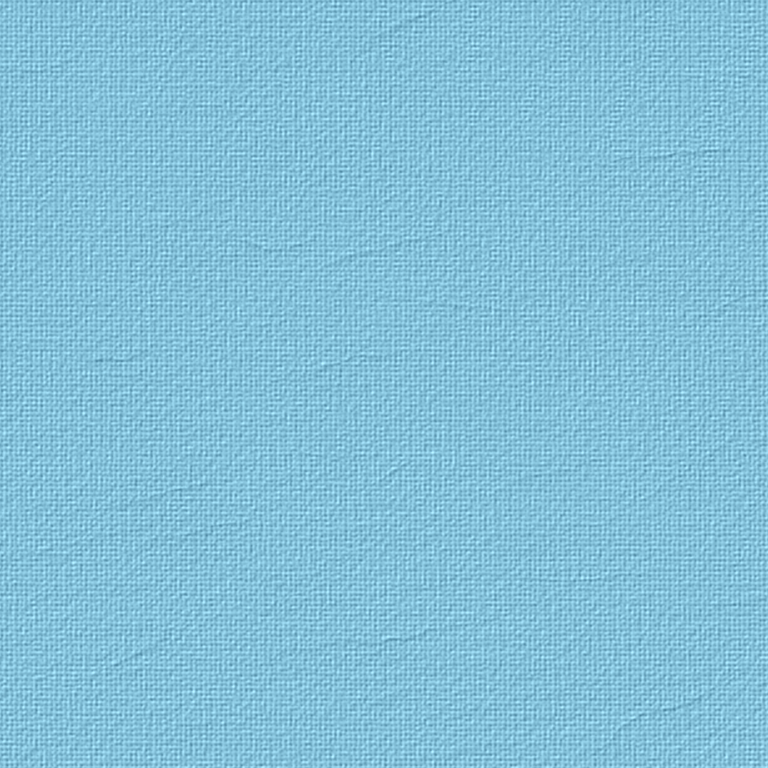
This texture is drawn by a WebGL 1 fragment shader. Its source:

```glsl
precision highp float;
// Sky blue woven cloth, embossed by light from the upper left.
// Two nearly straight sets of threads with dark pits between them and a crisp
// grain give the fine relief; faint slubs and long shallow creases lie over it.

uniform vec2 u_resolution;

const vec3 CLOTH_COLOR = vec3(0.517, 0.754, 0.850);
const vec3 TONE_TINT = vec3(0.98, 1.03, 1.0);  // response of each channel to shading
const float THREADS = 154.0;         // threads across the canvas height
const float THREAD_RELIEF = 0.046;
const float THREAD_WAVER = 0.17;     // sideways drift, in threads
const float PIT_DEPTH = 0.105;       // dark gaps between crossings
const float GRAIN_SCALE = 1.9;       // grains per thread
const float GRAIN_RELIEF = 0.14;
const float SLUB_TONE = 0.014;
const float UNDULATION_TONE = 0.005;
const float CREASE_CELLS = 6.0;
const float CREASE_WIDTH = 0.0026;
const float CREASE_RELIEF = 0.16;
const vec2 LIGHT = vec2(-0.707, 0.707);
const float TAU = 6.2831853;

float hash(vec2 p) {
  return fract(sin(dot(p, vec2(127.1, 311.7))) * 43758.5453);
}

float noise(vec2 p) {
  vec2 cell = floor(p);
  vec2 f = fract(p);
  f = f * f * (3.0 - 2.0 * f);
  float low = mix(hash(cell), hash(cell + vec2(1.0, 0.0)), f.x);
  float high = mix(hash(cell + vec2(0.0, 1.0)), hash(cell + 1.0), f.x);
  return mix(low, high, f.y);
}

// Shading of the threads, the pits between them and the crisp grain
float weave(vec2 p) {
  vec2 u = p * THREADS;
  vec2 waver = vec2(noise(u * vec2(0.9, 0.6)), noise(u * vec2(0.6, 0.9) + 57.3)) - 0.5;
  vec2 phase = TAU * (u + THREAD_WAVER * waver);
  vec2 strength = 0.6 + 0.8 * vec2(noise(u + 11.7), noise(u + 83.1));
  float threads = dot(strength * sin(phase), vec2(-1.0, 1.0));
  vec2 gap = 0.5 - 0.5 * cos(phase);
  float pit = gap.x * gap.y;
  pit = pit * pit - 0.14;
  vec2 g = u * GRAIN_SCALE;
  float grain = noise(g) - noise(g + LIGHT);
  return THREAD_RELIEF * threads - PIT_DEPTH * pit + GRAIN_RELIEF * grain;
}

// Scattered thin folds, lit above and shaded below, mostly rising to the right
float creases(vec2 p) {
  vec2 home = floor(p * CREASE_CELLS);
  float bend = 0.022 * (noise(p * 13.0 + 5.2) - 0.5) + 0.007 * (noise(p * 43.0) - 0.5);
  float shade = 0.0;
  for (int j = -1; j <= 1; j++) {
    for (int i = -1; i <= 1; i++) {
      vec2 cell = home + vec2(float(i), float(j));
      vec2 seed = vec2(hash(cell + 3.1), hash(cell + 17.9));
      vec2 d = p - (cell + seed) / CREASE_CELLS;
      float angle = mix(-0.1, 0.55, hash(cell + 29.3));
      float c = cos(angle);
      float s = sin(angle);
      float along = c * d.x + s * d.y;
      float across = (c * d.y - s * d.x + bend) / CREASE_WIDTH;
      float reach = mix(0.06, 0.15, hash(cell + 41.7));
      float fade = 1.0 - smoothstep(0.2, 1.0, abs(along) / reach);
      float depth = mix(0.15, 0.9, hash(cell + 67.3));
      shade += depth * fade * (across - 0.2) * exp(-across * across);
    }
  }
  return shade;
}

void main() {
  vec2 p = gl_FragCoord.xy / u_resolution.y;
  float pixel = 1.0 / u_resolution.y;

  // Fine relief, smoothed over four samples per pixel
  float tone = 0.0;
  for (int j = 0; j < 2; j++) {
    for (int i = 0; i < 2; i++) {
      vec2 offset = (vec2(float(i), float(j)) - 0.5) * 0.5;
      tone += 0.25 * weave(p + offset * pixel);
    }
  }

  // Broader features: thick horizontal yarns, gentle waves and folds
  vec2 tilted = vec2(p.x + 0.35 * p.y, p.y - 0.35 * p.x);
  tone += SLUB_TONE * (noise(p * vec2(16.0, THREADS)) - 0.5);
  tone += UNDULATION_TONE * (noise(tilted * vec2(9.0, 27.0) + 31.0) - 0.5);
  tone += CREASE_RELIEF * creases(p);

  gl_FragColor = vec4(clamp(CLOTH_COLOR + TONE_TINT * tone, 0.0, 1.0), 1.0);
}
```
